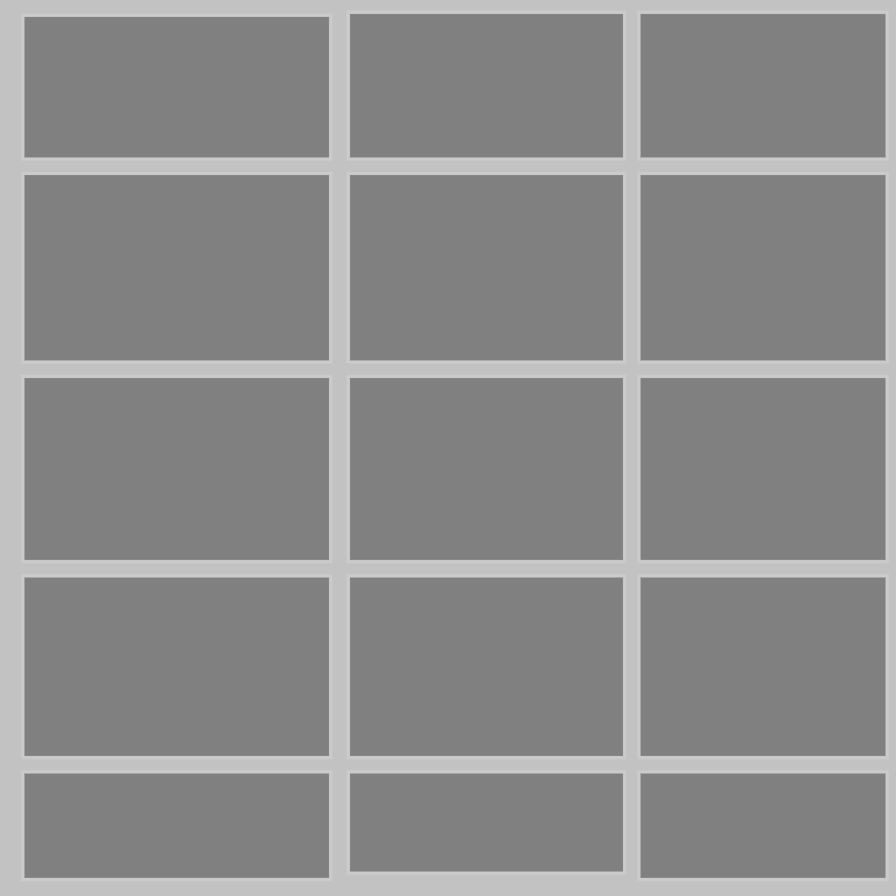
A WebGL 1 fragment shader for this pattern:

```glsl
precision highp float;
uniform vec2 u_resolution;

#define PANEL_COLOR vec3(0.502)
#define BAR_COLOR vec3(0.762)
#define RIM_LIGHT 0.035
#define RIM_WIDTH 0.0035
#define FIRST_ROW_BAR 0.1465
#define ROW_PITCH 0.21875
#define ROW_GROWTH 0.00195
#define ROW_HALF_WIDTH 0.0098
#define COLUMN_BARS vec2(0.3789, 0.7051)
#define COLUMN_HALF_WIDTHS vec2(0.0117, 0.0098)
#define SIDE_EDGES vec2(0.0273, 0.9883)

// Height of a horizontal bar; the spacing widens slightly upwards
float rowBarHeight(float k) {
  return FIRST_ROW_BAR + ROW_PITCH * k + ROW_GROWTH * 0.5 * k * (k - 1.0) * 2.0;
}

// Distance to the outer frame, whose ends vary by column
float frameDistance(vec2 p) {
  vec2 passed = step(COLUMN_BARS, vec2(p.x));
  float middle = passed.x - passed.y;
  float bottom = mix(0.0202, 0.0273, middle);
  float top = mix(0.9811, 0.9844, passed.x);
  float sides = min(p.x - SIDE_EDGES.x, SIDE_EDGES.y - p.x);
  return min(sides, min(p.y - bottom, top - p.y));
}

// Positive inside a panel, negative inside the bars
float panelDistance(vec2 p) {
  vec2 columns = abs(p.x - COLUMN_BARS) - COLUMN_HALF_WIDTHS;
  float d = min(frameDistance(p), min(columns.x, columns.y));
  for (int k = 0; k < 4; k++) {
    d = min(d, abs(p.y - rowBarHeight(float(k))) - ROW_HALF_WIDTH);
  }
  return d;
}

void main() {
  vec2 p = gl_FragCoord.xy / u_resolution;
  float pixel = 1.0 / min(u_resolution.x, u_resolution.y);
  float d = panelDistance(p);

  // Bars with a faint bright rim beside each panel
  float rim = smoothstep(-RIM_WIDTH - pixel, -RIM_WIDTH + pixel, d);
  vec3 bar = BAR_COLOR + RIM_LIGHT * rim;

  float panel = smoothstep(-0.75 * pixel, 0.75 * pixel, d);
  gl_FragColor = vec4(mix(bar, PANEL_COLOR, panel), 1.0);
}
```
